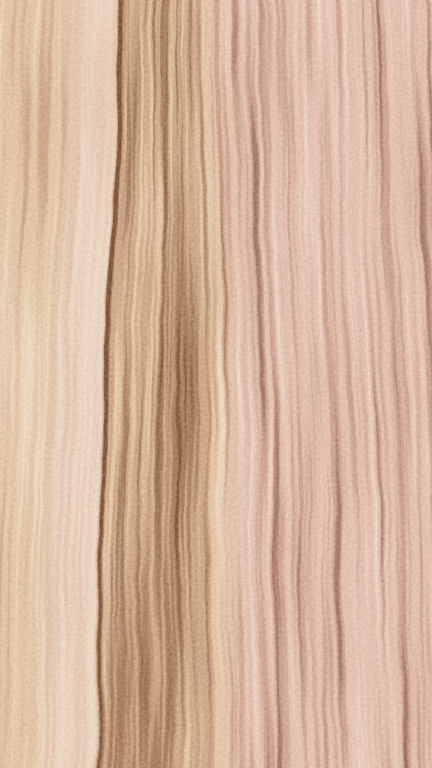
Write a Shadertoy shader that draws this texture.

```glsl
const vec3 PALE   = vec3(0.925, 0.845, 0.775);
const vec3 CREAM  = vec3(0.885, 0.765, 0.675);
const vec3 TAN    = vec3(0.800, 0.655, 0.560);
const vec3 BROWN  = vec3(0.660, 0.500, 0.410);
const vec3 UMBER  = vec3(0.510, 0.350, 0.265);
const vec3 PINK_TINT   = vec3(0.004, -0.008, 0.014);
const vec3 YELLOW_TINT = vec3(0.004, 0.010, -0.030);

const float EDGE_X       = 0.245;  // border between sapwood and dark band
const float BAND_END     = 0.470;
const float LINE_SPACING = 0.044;
const float LINE_DARK    = 0.46;
const float EDGE_DARK    = 0.48;
const float SPECKLE_FREQ = 135.0;
const float SPECKLE      = 0.085;

float hash(vec2 p) {
    vec3 q = fract(p.xyx * vec3(0.1031, 0.1030, 0.0973));
    q += dot(q, q.yzx + 33.33);
    return fract((q.x + q.y) * q.z);
}

float corner(vec2 cell, vec2 offset) {
    float a = 6.2832 * hash(cell + 200.0);
    return dot(vec2(cos(a), sin(a)), offset);
}

// Gradient noise, about -0.7 to 0.7
float noise(vec2 p) {
    vec2 i = floor(p), f = p - i;
    vec2 u = f * f * f * (f * (f * 6.0 - 15.0) + 10.0);
    vec2 e = vec2(0.0, 1.0);
    return mix(mix(corner(i, f), corner(i + e.yx, f - e.yx), u.x),
               mix(corner(i + e, f - e), corner(i + e.yy, f - e.yy), u.x), u.y);
}

// Soft stripe, steeper on its left side
float stripe(float s, float width) {
    float w = width * mix(0.65, 1.4, step(0.0, s));
    return exp(-s * s / (w * w));
}

// Grain coordinate: fibres fan out towards the bottom and wander slightly
float grainCoord(vec2 p, float height) {
    float lean = mix(0.060, -0.055, smoothstep(0.22, 0.62, p.x));
    float wander = 0.022 * noise(vec2(p.x * 2.5, p.y * 1.7 + 3.4))
                 + 0.006 * noise(vec2(p.x * 9.0, p.y * 6.0))
                 + 0.003 * noise(vec2(p.x * 16.0, p.y * 17.0));
    return p.x - lean * (height - 0.45) + wander;
}

// Fine parallel fibres at several widths
float fibres(float g, float y) {
    return 0.50 * noise(vec2(g * 17.0, y * 0.7 + 0.3))
         + 0.65 * noise(vec2(g * 43.0 + 5.0, y * 0.9 + 7.6))
         + 0.60 * noise(vec2(g * 95.0 + 9.0, y * 1.6 + 2.1))
         + 0.25 * noise(vec2(g * 170.0, y * 5.0));
}

// Separate growth lines that fade in and out along their length
float growthLines(float g, float y) {
    float cell = floor(g / LINE_SPACING), sum = 0.0;
    for (float k = -1.0; k <= 1.0; k++) {
        float id = cell + k;
        float r = hash(vec2(id, 17.0));
        float x = (id + 0.2 + 0.6 * hash(vec2(id, 5.0))) * LINE_SPACING;
        float fade = smoothstep(-0.40, 0.30, noise(vec2(id * 7.31, y * 1.3)));
        sum += stripe(g - x, mix(0.0035, 0.0085, r)) * fade * mix(0.45, 1.0, r);
    }
    return sum;
}

vec3 woodColor(float d) {
    vec3 c = mix(PALE, CREAM, smoothstep(0.00, 0.25, d));
    c = mix(c, TAN,   smoothstep(0.25, 0.50, d));
    c = mix(c, BROWN, smoothstep(0.50, 0.75, d));
    return mix(c, UMBER, smoothstep(0.75, 1.00, d));
}

void mainImage(out vec4 fragColor, in vec2 fragCoord) {
    vec2 p = fragCoord / iResolution.x;
    float height = fragCoord.y / iResolution.y;
    float g = grainCoord(p, height);

    // Zones across the board
    float heart = smoothstep(EDGE_X - 0.006, EDGE_X + 0.006, g);
    float band  = heart * (1.0 - smoothstep(BAND_END - 0.05, BAND_END + 0.03, g));
    float core  = band * smoothstep(0.29, 0.36, g);
    float right = smoothstep(BAND_END, BAND_END + 0.10, g);
    float sap   = 1.0 - smoothstep(0.10, 0.15, g);

    // Darkness from zones, fibres and lines
    float dark = 0.10 + 0.13 * sap + 0.15 * heart + 0.18 * band + 0.14 * core;
    dark += 0.08 * smoothstep(0.88, 1.0, g);
    dark += 0.10 * noise(p * vec2(5.0, 1.8) + 4.7);
    dark += fibres(g, p.y) * (0.22 + 0.16 * sap + 0.24 * heart + 0.26 * band);
    dark += growthLines(g, p.y) * LINE_DARK * mix(0.22, 1.0, heart) * (1.0 - 0.45 * band);
    float edgeFade = 0.75 + 0.25 * smoothstep(0.4, 0.8, height);
    dark += EDGE_DARK * edgeFade * stripe(g - EDGE_X - 0.004, 0.010);

    // Speckled surface
    float speckle = noise(p * SPECKLE_FREQ) + 0.7 * noise(p * SPECKLE_FREQ * 1.9 + 31.0);
    vec3 color = woodColor(clamp(dark, 0.0, 1.0));
    float yellow = max(sap * 0.7, heart * (1.0 - right) * 0.8);
    color += YELLOW_TINT * yellow + PINK_TINT * right;
    color += SPECKLE * speckle * (0.45 + 0.55 * dark);
    fragColor = vec4(clamp(color, 0.0, 1.0), 1.0);
}
```
